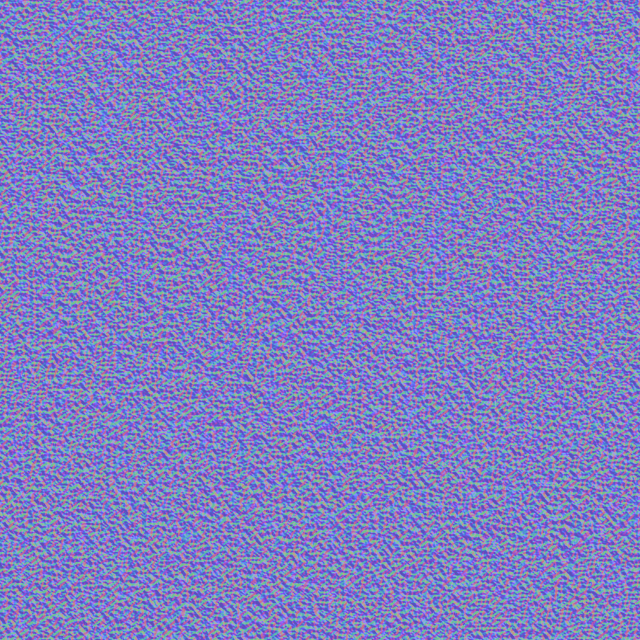
Write a WebGL 2 fragment shader that draws this texture map.

```glsl
#version 300 es
precision highp float;

#define GRAINS 245.0
#define STRETCH 1.25
#define TILT 0.68
#define FINE_SCALE vec2(1.35, 1.6)
#define FINE_AMOUNT 0.42
#define RELIEF 4.5
#define SKEW vec2(0.24, 0.17)
#define STEP 0.0009
#define FOOTPRINT 0.00195
#define SAMPLES 2
#define TINT vec3(0.54, 0.54, 1.25)

uniform vec2 u_resolution;
out vec4 fragColor;

float hash(vec2 cell) {
    return fract(sin(dot(cell, vec2(127.1, 311.7))) * 43758.5453);
}

float valueNoise(vec2 p) {
    vec2 cell = floor(p);
    vec2 f = fract(p);
    vec2 w = f * f * (3.0 - 2.0 * f);
    float low = mix(hash(cell), hash(cell + vec2(1.0, 0.0)), w.x);
    float high = mix(hash(cell + vec2(0.0, 1.0)), hash(cell + 1.0), w.x);
    return mix(low, high, w.y);
}

// Rough surface with short grains drawn out along a rising diagonal
float surfaceHeight(vec2 uv) {
    float c = cos(TILT), s = sin(TILT);
    vec2 p = mat2(c, -s, s, c) * uv * GRAINS;
    p.x /= STRETCH;
    vec2 fine = uv * GRAINS * FINE_SCALE + 37.3;
    return valueNoise(p) + FINE_AMOUNT * valueNoise(fine);
}

// Surface slope by central differences, steeper on the right and upper sides
vec3 surfaceNormal(vec2 uv) {
    vec2 e = vec2(STEP, 0.0);
    vec2 rise = vec2(surfaceHeight(uv + e.xy) - surfaceHeight(uv - e.xy),
                     surfaceHeight(uv + e.yx) - surfaceHeight(uv - e.yx));
    vec2 slope = -rise * RELIEF / (2.0 * STEP * GRAINS);
    slope += SKEW * (slope * slope - 1.2);
    return normalize(vec3(slope, 1.0));
}

void main() {
    vec2 uv = gl_FragCoord.xy / u_resolution;

    // Average normals over a fixed part of the canvas, at least one pixel wide
    vec2 footprint = max(vec2(FOOTPRINT), 1.0 / u_resolution);
    vec3 normal = vec3(0.0);
    for (int j = 0; j < SAMPLES; j++) {
        for (int i = 0; i < SAMPLES; i++) {
            vec2 offset = (vec2(i, j) + 0.5) / float(SAMPLES) - 0.5;
            normal += surfaceNormal(uv + offset * footprint);
        }
    }
    normal /= float(SAMPLES * SAMPLES);

    // Encode the direction as colour: soft sideways tints, deeper blue range
    vec3 flatTone = vec3(0.5, 0.5, 0.75);
    vec3 deviation = normal - vec3(0.0, 0.0, 0.5);
    fragColor = vec4(flatTone + 0.5 * TINT * deviation, 1.0);
}
```
